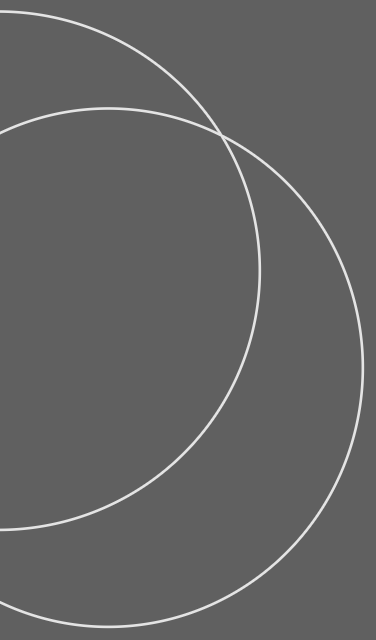
This background is drawn by a Shadertoy shader. Its source:

```glsl
// Two large thin pale rings overlapping on a flat grey ground.

const vec3 GROUND = vec3(0.378);
const vec3 LINE = vec3(0.895);
const float LINE_WIDTH = 0.0041; // share of the canvas height

// Approximate distance from p to the outline of an ellipse
float ellipseOutline(vec2 p, vec2 center, vec2 radii) {
    vec2 q = (p - center) / radii;
    float k = length(q);
    float slope = length(q / radii) / max(k, 1e-4);
    return abs(k - 1.0) / max(slope, 1e-4);
}

// Smooth coverage of a stroke of the given width
float stroke(float dist, float width, float pixel) {
    return clamp((0.5 * width - dist) / pixel + 0.5, 0.0, 1.0);
}

// Ring placed by shares of the canvas size
float ring(vec2 p, vec2 canvas, vec2 center, vec2 radii, float pixel) {
    float dist = ellipseOutline(p, center * canvas, radii * canvas);
    return stroke(dist, LINE_WIDTH, pixel);
}

void mainImage(out vec4 fragColor, in vec2 fragCoord) {
    float pixel = 1.0 / iResolution.y;
    vec2 canvas = vec2(iResolution.x * pixel, 1.0);
    vec2 p = fragCoord * pixel;

    // Upper ring, cut by the left side, and lower ring
    float upper = ring(p, canvas, vec2(-0.004, 0.577), vec2(0.695, 0.405), pixel);
    float lower = ring(p, canvas, vec2(0.288, 0.4255), vec2(0.677, 0.405), pixel);

    fragColor = vec4(mix(GROUND, LINE, max(upper, lower)), 1.0);
}
```
